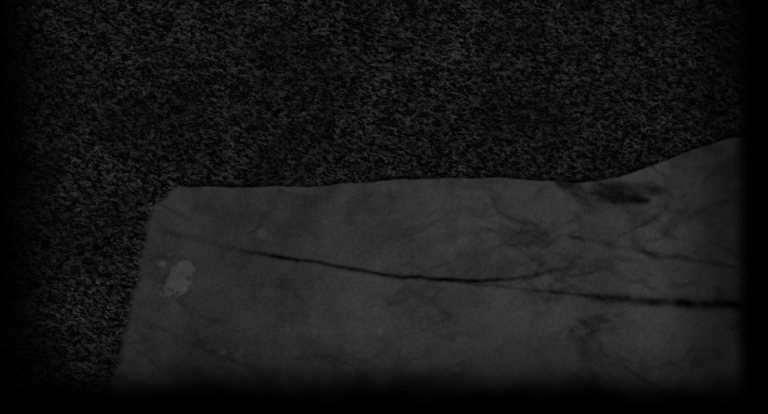
Write a WebGL 1 fragment shader that draws this texture.

```glsl
precision highp float;
// Dim creased cloth lying over dark, grainy carpet, fading to black borders.
uniform vec2 u_resolution;

const float ASPECT = 1.855;

float hash(vec2 p) {
  vec3 q = fract(vec3(p.xyx) * 0.1031);
  q += dot(q, q.yzx + 33.33);
  return fract((q.x + q.y) * q.z);
}

float noise(vec2 p) {
  vec2 i = floor(p), f = fract(p);
  f = f * f * (3.0 - 2.0 * f);
  return mix(mix(hash(i), hash(i + vec2(1.0, 0.0)), f.x),
             mix(hash(i + vec2(0.0, 1.0)), hash(i + 1.0), f.x), f.y);
}

float fbm(vec2 p) {
  float sum = 0.0, amp = 0.5;
  for (int i = 0; i < 4; i++) {
    sum += amp * noise(p);
    p = mat2(0.8, 0.6, -0.6, 0.8) * p * 2.03 + 17.1;
    amp *= 0.5;
  }
  return sum / 0.9375;
}

vec2 rotate(vec2 p, float a) {
  return mat2(cos(a), sin(a), -sin(a), cos(a)) * p;
}

// Soft band along a line, one at its centre
float band(float d, float width) {
  return exp(-d * d / (width * width));
}

// One between a and b, with softened ends
float span(float x, float a, float b, float soft) {
  return smoothstep(a - soft, a + soft, x) * (1.0 - smoothstep(b - soft, b + soft, x));
}

float crease(vec2 p, vec2 a, vec2 b, float width) {
  vec2 ab = b - a;
  float t = clamp(dot(p - a, ab) / dot(ab, ab), 0.0, 1.0);
  float broken = smoothstep(0.2, 0.65, fbm(p * vec2(16.0, 24.0)));
  return broken * band(length(p - a - ab * t), width * (0.4 + 2.4 * t * (1.0 - t)));
}

// Sparse irregular flecks scattered on a jittered grid
float flecks(vec2 p, float cells, float density, float soft) {
  vec2 q = p * cells, id = floor(q);
  vec2 centre = 0.3 + 0.4 * vec2(hash(id + 3.7), hash(id + 9.2));
  vec2 d = rotate(fract(q) - centre, hash(id + 5.1) * 3.0) * vec2(1.0, 1.8);
  float r = 0.1 + 0.15 * hash(id + 1.3);
  float edge = length(d) + 0.16 * (noise(q * 7.0) - 0.5);
  return step(1.0 - density, hash(id)) * (1.0 - smoothstep(r - soft, r + soft, edge));
}

float topEdge(float x) {
  return 0.549 + 0.021 * smoothstep(0.70, 1.05, x) - 0.011 * smoothstep(1.20, 1.42, x)
       + 0.113 * smoothstep(1.40, 1.83, x) + 0.007 * (fbm(vec2(x * 24.0, 4.0)) - 0.5);
}

float carpetTone(vec2 p) {
  vec2 q = rotate(p, 0.3) + 0.004 * noise(p * 60.0);
  float grain = 0.34 * noise(q * vec2(90.0, 150.0)) + 0.40 * noise(q * vec2(160.0, 250.0) + 31.0)
              + 0.26 * noise(p * 330.0);
  float patches = 0.25 + 0.9 * fbm(p * vec2(9.0, 7.0)) + 0.6 * fbm(p * vec2(34.0, 28.0) + 5.0);
  float tone = 0.016 + 0.155 * smoothstep(0.22, 0.95, grain) * patches;
  return tone + 0.05 * flecks(p, 26.0, 0.06, 0.09);
}

// Broken soft wrinkles lying along a slanted direction
float wrinkles(vec2 p, float angle, float scale) {
  vec2 q = rotate(p, angle) * vec2(0.4, 1.0) * scale;
  float ridge = 1.0 - abs(2.0 * fbm(q) - 1.0);
  return smoothstep(0.78, 1.0, ridge) * smoothstep(0.40, 0.62, fbm(p * 9.0 + scale));
}

float clothTone(vec2 p) {
  vec2 warp = p + 0.05 * (vec2(fbm(p * 7.0), fbm(p * 7.0 + 40.0)) - 0.5);
  float tone = mix(0.168, 0.204, smoothstep(0.55, 0.92, p.x));

  // Mottled stains, vertical on the left, and a fine weave
  tone += 0.07 * (fbm(p * vec2(9.0, 7.0) + 8.0) - 0.5) + 0.035 * (fbm(p * 34.0) - 0.5);
  tone += 0.05 * (fbm(p * vec2(22.0, 5.0) + 3.0) - 0.5) * (1.0 - smoothstep(0.6, 1.0, p.x));
  tone += 0.026 * (noise(p * 170.0) - 0.5) + 0.016 * (noise(p * 310.0) - 0.5);

  // Faint wrinkles, strongest toward the right
  float strength = mix(0.55, 1.0, smoothstep(0.8, 1.5, p.x));
  tone -= strength * 0.045 * wrinkles(warp, 0.35, 14.0);
  tone -= strength * 0.040 * wrinkles(warp + 3.0, -0.45, 18.0);
  tone -= 0.030 * crease(warp, vec2(0.68, 0.43), vec2(0.82, 0.56), 0.03);

  // Long sagging fold and the deep fold branching to the right
  float wobble = 0.012 * (fbm(vec2(p.x * 20.0, 2.0)) - 0.5);
  float uneven = 0.35 + 1.1 * fbm(vec2(p.x * 26.0, 9.0));
  float sag = p.x - 1.15;
  float foldY = 0.322 + 0.206 * sag * sag + 0.02 * smoothstep(1.2, 1.4, p.x)
              + 0.012 * band(p.x - 0.72, 0.2) + wobble;
  float fold = p.y - foldY;
  tone -= 0.10 * uneven * band(fold, 0.0045) * span(p.x, 0.62, 1.30, 0.10);
  tone -= 0.035 * uneven * band(fold, 0.008) * span(p.x, 0.38, 1.42, 0.04);
  tone += 0.012 * band(fold + 0.014, 0.009) * span(p.x, 0.65, 1.30, 0.08);
  float run = clamp((1.80 - p.x) / 0.76, 0.0, 1.0);
  float deep = p.y - 0.261 - 0.065 * pow(run, 1.4) - wobble;
  float depth = smoothstep(1.38, 1.50, p.x);
  tone -= mix(0.06, 0.16, depth) * uneven * band(deep, mix(0.004, 0.011, depth)) * smoothstep(1.04, 1.2, p.x);

  // Gathered creases below the rising edge
  tone -= 0.14 * crease(warp, vec2(1.35, 0.565), vec2(1.56, 0.515), 0.020);
  tone -= 0.08 * crease(warp, vec2(1.46, 0.565), vec2(1.66, 0.53), 0.014);
  tone -= 0.07 * crease(warp, vec2(1.37, 0.435), vec2(1.80, 0.345), 0.010);
  tone -= 0.05 * crease(warp, vec2(1.56, 0.425), vec2(1.78, 0.52), 0.011);
  tone -= 0.05 * crease(warp, vec2(1.48, 0.52), vec2(1.64, 0.43), 0.012);

  // Pale worn marks
  vec2 worn = (p - vec2(0.422, 0.327)) * vec2(1.0, 0.75);
  float patchEdge = length(worn) + 0.09 * (fbm(p * 36.0) - 0.5);
  tone += 0.06 * (1.0 - smoothstep(0.020, 0.030, patchEdge));
  tone += 0.03 * (1.0 - smoothstep(0.009, 0.015, length(p - vec2(0.633, 0.435))));
  return tone + 0.03 * flecks(p, 18.0, 0.12, 0.09) * (1.0 - smoothstep(0.15, 0.4, p.y));
}

void main() {
  vec2 p = gl_FragCoord.xy / u_resolution * vec2(ASPECT, 1.0);

  // Cloth outline with a thin broken shadow above its top edge
  float above = p.y - topEdge(p.x);
  float side = p.x - 0.254 - 0.235 * p.y - 0.02 * (fbm(p * 24.0) - 0.5)
             - 0.04 * smoothstep(0.49, 0.56, p.y);
  float cloth = (1.0 - smoothstep(-0.004, 0.003, above)) * smoothstep(-0.010, 0.012, side);
  float shadow = band(above - 0.003, 0.006) * smoothstep(0.0, 0.05, side) * noise(p * vec2(30.0, 9.0));
  float tone = mix(carpetTone(p) * (1.0 - 0.8 * shadow), clothTone(p), cloth);

  // Uneven black borders, heavier toward the lower left
  float ragged = 0.05 * (fbm(p * 9.0 + 60.0) - 0.5);
  float left = smoothstep(-0.02, 0.17 + 0.06 * (1.0 - p.y), p.x + ragged);
  float right = 1.0 - smoothstep(1.765, 1.812, p.x + 0.3 * ragged);
  float bottom = smoothstep(0.02, 0.12, p.y + ragged);
  float corner = smoothstep(0.02, 0.22, length(max(vec2(0.30, 0.24) - vec2(ASPECT - p.x, p.y), 0.0)));
  tone *= left * right * bottom * (1.0 - 0.5 * corner);
  gl_FragColor = vec4(vec3(clamp(tone, 0.0, 1.0)), 1.0);
}
```
